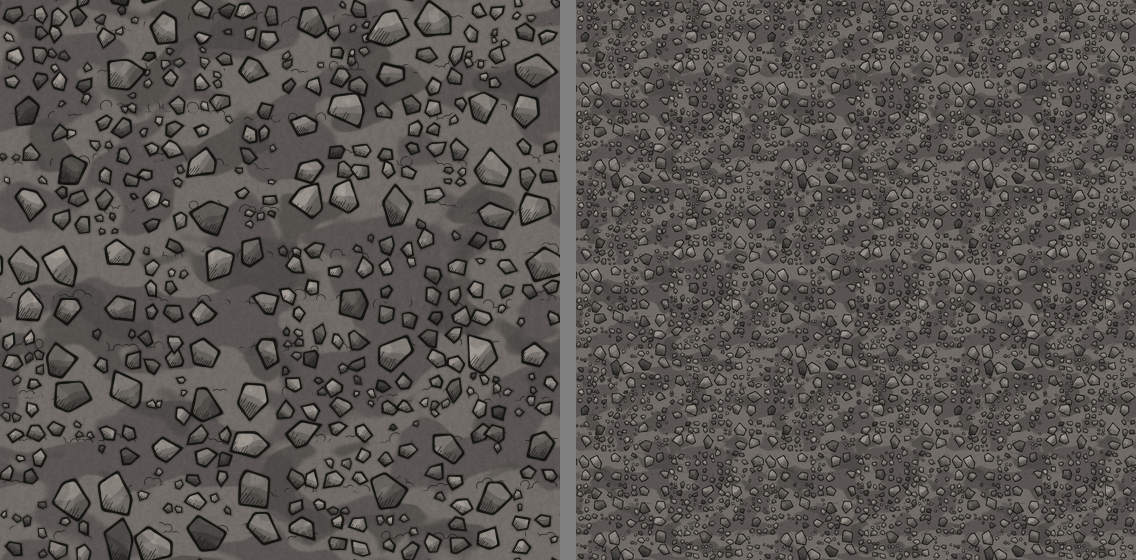
Left: one tile. Right: repeated 3 by 3.
A WebGL 1 fragment shader for this texture:

```glsl
precision highp float;
uniform vec2 u_resolution;

const float TAU = 6.2832;
const vec3 INK = vec3(0.07, 0.07, 0.06);
const vec3 DEEP_EARTH = vec3(0.28, 0.27, 0.26);
const vec3 MID_EARTH = vec3(0.35, 0.33, 0.32);
const vec3 PALE_EARTH = vec3(0.44, 0.42, 0.40);
const vec3 DARK_STONE = vec3(0.19, 0.185, 0.175);
const vec3 PALE_STONE = vec3(0.47, 0.45, 0.43);

vec2 hash2(vec2 p) {
  vec3 q = fract(p.xyx * vec3(0.1031, 0.1030, 0.0973));
  q += dot(q, q.yzx + 33.33);
  return fract((q.xx + q.yz) * q.zy);
}

float cornerSlope(vec2 corner, vec2 offset, vec2 period) {
  float angle = TAU * hash2(mod(corner, period) + 3.7).x;
  return dot(vec2(cos(angle), sin(angle)), offset);
}

// Gradient noise that wraps after one canvas
float noise(vec2 uv, vec2 period) {
  vec2 p = uv * period, i = floor(p), f = p - i;
  vec2 s = f * f * f * (f * (f * 6.0 - 15.0) + 10.0);
  vec2 e = vec2(1.0, 0.0);
  float low = mix(cornerSlope(i, f, period), cornerSlope(i + e.xy, f - e.xy, period), s.x);
  float high = mix(cornerSlope(i + e.yx, f - e.yx, period), cornerSlope(i + e.xx, f - e.xx, period), s.x);
  return mix(low, high, s.y);
}

float cover(float d, float px) { return 1.0 - smoothstep(-0.75 * px, 0.75 * px, d); }

float smoothMax(float a, float b, float k) {
  float h = max(k - abs(a - b), 0.0) / k;
  return max(a, b) + h * h * k * 0.25;
}

// Each size fills only the cells that larger stones leave free
float chance(vec2 id, float odds) { return step(hash2(id + 11.3).x, odds); }
float largeAt(vec2 id) { return chance(id, 0.42); }
float mediumAt(vec2 id) { return chance(id + 50.0, 0.66) * (1.0 - largeAt(floor(id / 2.0))); }
float tinyAt(vec2 id) {
  return chance(id + 150.0, 0.36) * (1.0 - mediumAt(floor(id / 2.0))) * (1.0 - largeAt(floor(id / 4.0)));
}
float stoneAt(vec2 id, float level) {
  if (level < 0.5) return largeAt(id);
  return level < 1.5 ? mediumAt(id) : tinyAt(id);
}

// Chipped polygon whose sides touch a random ellipse
float stoneShape(vec2 p, float radius, vec2 seed) {
  vec2 trait = hash2(seed + 5.1);
  float d = -radius;
  for (int i = 0; i < 5; i++) {
    vec2 r = hash2(seed + float(i) * 17.0 + 0.5);
    float angle = TAU * (float(i) + 0.6 * (r.x - 0.5)) / 5.0 + trait.x * TAU;
    vec2 side = vec2(cos(angle), sin(angle));
    float tilt = angle - trait.y * TAU;
    float reach = radius * length(vec2(1.12 * cos(tilt), 0.82 * sin(tilt))) * mix(0.85, 1.1, r.y);
    d = smoothMax(d, dot(p, side) - reach, radius * 0.2);
  }
  return d;
}

// Diagonal pen strokes of uneven length on the lower side
float hatching(vec2 p, float radius, vec2 seed, float px) {
  float gap = max(radius * 0.17, 0.0032);
  float across = dot(p, vec2(0.83, -0.55)) / gap;
  float along = dot(p, vec2(0.55, 0.83));
  float reach = -radius * (0.15 + 0.7 * hash2(seed + floor(across)).x);
  float line = abs(fract(across) - 0.5) * gap - 0.0006;
  return cover(line, px) * cover(along - reach, px);
}

vec3 stoneColor(vec2 p, float radius, vec2 seed, float streak, float px) {
  vec2 r = hash2(seed + 23.0);
  vec3 color = mix(DARK_STONE, PALE_STONE, sqrt(r.x));
  float angle = mix(0.9, 2.6, r.y);
  float facet = dot(p, vec2(cos(angle), sin(angle))) / radius + 0.35 * streak;
  color *= 1.0 + 0.22 * smoothstep(0.05, 0.13, facet) - 0.16 * smoothstep(0.3, 0.4, -facet);
  color *= 1.0 + 0.12 * smoothstep(0.1, 0.2, streak);
  return mix(color, INK, 0.75 * hatching(p, radius, seed, px));
}

vec3 addStones(vec3 color, vec2 uv, float count, float level, float ink, float px) {
  vec2 q = uv * count;
  float streak = noise(uv, vec2(34.0, 26.0));
  float pen = ink * (1.0 + 0.6 * noise(uv, vec2(45.0)));
  for (int y = -1; y <= 1; y++) {
    for (int x = -1; x <= 1; x++) {
      vec2 cell = floor(q) + vec2(float(x), float(y));
      vec2 id = mod(cell, count);
      if (stoneAt(id, level) < 0.5) continue;
      vec2 seed = id + 60.0 * level;
      vec2 jitter = (hash2(seed + 31.0) - 0.5) * 0.42;
      vec2 p = (q - cell - 0.5 - jitter) / count;
      float radius = mix(0.22, 0.36, hash2(seed + 41.0).x) / count;
      float d = stoneShape(p, radius, seed);
      color *= 1.0 - 0.22 * smoothstep(0.006, 0.0, d);
      color = mix(color, stoneColor(p, radius, seed, streak, px), cover(d, px));
      color = mix(color, INK, cover(abs(d) - pen, px));
    }
  }
  return color;
}

// Broken scalloped contours of loose soil
float soilContour(vec2 uv, float count, float px) {
  vec2 id = mod(floor(uv * count), count);
  vec2 p = (fract(uv * count) - 0.5 - 0.2 * (hash2(id + 71.0) - 0.5)) / count;
  float d = 1.0;
  for (int i = 0; i < 5; i++) {
    vec2 r = hash2(id + float(i) * 13.0 + 80.0);
    vec2 center = vec2((float(i) - 2.0) * 0.0125, 0.018 * (r.x - 0.5));
    d = min(d, length(p - center) - mix(0.006, 0.011, r.y));
  }
  float broken = smoothstep(-0.12, 0.0, noise(uv, vec2(31.0)));
  return cover(abs(d) - 0.0007, px) * smoothstep(-0.003, 0.003, p.y) * broken * chance(id + 90.0, 0.8);
}

vec3 earth(vec2 uv) {
  vec2 bent = uv + 0.03 * vec2(noise(uv, vec2(9.0)), noise(uv + 0.37, vec2(9.0)));
  float wash = noise(bent, vec2(5.0, 8.0)) + 0.45 * noise(bent, vec2(13.0, 19.0));
  float stain = noise(bent + 0.43, vec2(6.0, 9.0)) + 0.3 * noise(bent, vec2(17.0, 23.0));
  vec3 color = mix(MID_EARTH, PALE_EARTH, smoothstep(-0.08, 0.02, wash));
  return mix(color, DEEP_EARTH, 0.7 * smoothstep(0.18, 0.27, stain));
}

void main() {
  vec2 uv = gl_FragCoord.xy / u_resolution;
  float px = 1.0 / u_resolution.y;
  vec2 bent = uv + 0.012 * vec2(noise(uv, vec2(6.0)), noise(uv + 0.61, vec2(6.0)));

  vec3 color = mix(earth(uv), INK, 0.75 * soilContour(bent, 12.0, px));
  color = addStones(color, bent, 48.0, 2.0, 0.0011, px);
  color = addStones(color, bent, 24.0, 1.0, 0.0016, px);
  color = addStones(color, bent, 12.0, 0.0, 0.0020, px);

  // Paper grain
  color *= 1.0 + 0.07 * noise(uv, vec2(190.0)) + 0.05 * noise(uv, vec2(90.0, 60.0));
  gl_FragColor = vec4(color, 1.0);
}
```
